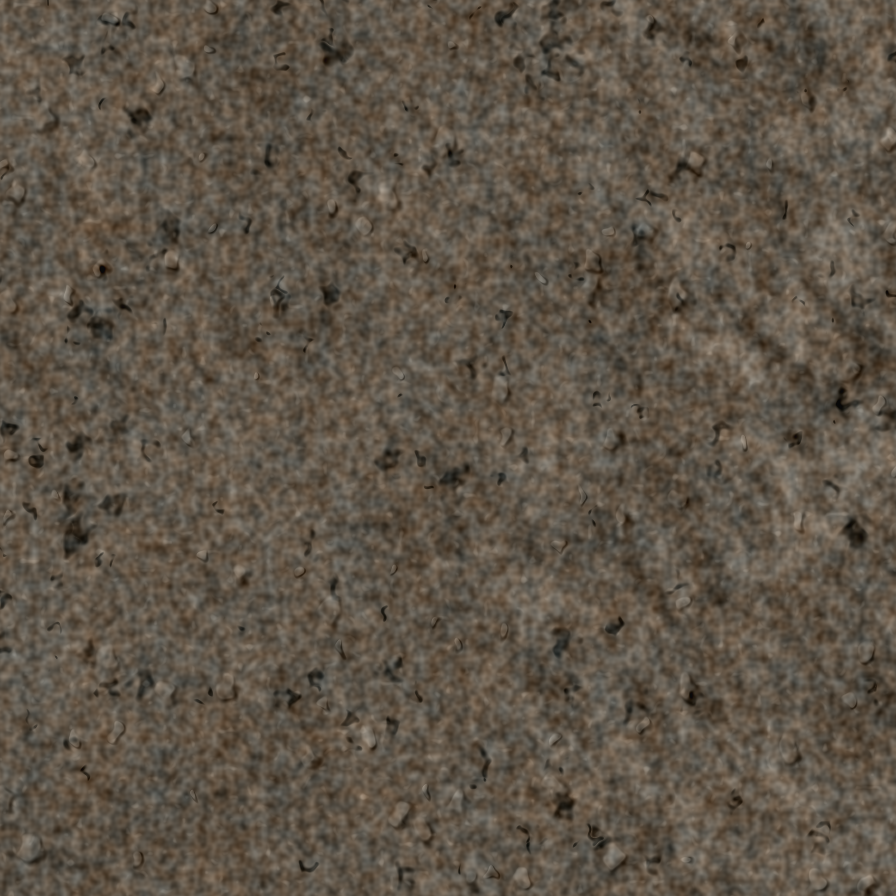
This texture is drawn by a WebGL 2 fragment shader. Its source:

```glsl
#version 300 es
precision highp float;
// Damp brown soil: fine grit, slanted ridges, dark pits and small half-buried stones.

uniform vec2 u_resolution;
out vec4 outColor;

const vec3 SOIL = vec3(0.375, 0.335, 0.285);
const vec3 TONE_AXIS = vec3(1.0, 0.99, 0.97);     // soil brightness direction
const vec3 WARM_AXIS = vec3(1.0, -0.1, -0.9);     // ochre to slate direction
const vec2 RIDGE_DIR = vec2(0.57, -0.82);
const vec2 LIGHT_DIR = vec2(-0.77, 0.64);
const float FINE_FREQ = 145.0;
const float GRIT_FREQ = 82.0;
const float CLOD_FREQ = 40.0;
const float FINE_AMOUNT = 0.115;
const float GRIT_AMOUNT = 0.15;
const float CLOD_AMOUNT = 0.09;
const float RIDGE_AMOUNT = 0.15;
const float BROAD_AMOUNT = 0.05;
const float WARM_AMOUNT = 0.045;
const float PIT_GRID = 30.0;
const float PIT_DEPTH = 0.19;
const float STONE_GRID = 24.0;
const float STONE_SHARE = 0.13;

// Integer hash giving two values in 0..1
vec2 hash2(vec2 cell, uint seed) {
    uvec2 q = uvec2(ivec2(cell)) * uvec2(1597334u, 3812015u) + seed * 9781u;
    uint n = (q.x ^ q.y) * 747796u + 28913u;
    n = (n ^ (n >> 15)) * 2246822u;
    n = (n ^ (n >> 13)) * 3266489u;
    n ^= n >> 16;
    uint m = (n ^ (n >> 11)) * 668265u;
    m ^= m >> 15;
    return vec2(n & 65535u, m & 65535u) / 65535.0;
}

float gradientAt(vec2 cell, vec2 offset, uint seed) {
    float angle = 6.28318 * hash2(cell, seed).x;
    return dot(vec2(cos(angle), sin(angle)), offset);
}

// Gradient noise, roughly -0.7..0.7
float noise(vec2 p, uint seed) {
    vec2 i = floor(p), f = p - i;
    vec2 u = f * f * f * (f * (f * 6.0 - 15.0) + 10.0);
    vec2 e = vec2(1.0, 0.0);
    float low = mix(gradientAt(i, f, seed), gradientAt(i + e, f - e, seed), u.x);
    float high = mix(gradientAt(i + e.yx, f - e.yx, seed), gradientAt(i + 1.0, f - 1.0, seed), u.x);
    return mix(low, high, u.y);
}

// Ragged dark holes, gathered into clusters
float pits(vec2 p) {
    vec2 warp = vec2(noise(p * 70.0, 11u), noise(p * 70.0, 12u));
    vec2 q = p * PIT_GRID + warp * 0.65;
    vec2 base = floor(q);
    float depth = 0.0;
    for (int k = 0; k < 9; k++) {
        vec2 cell = base + vec2(k % 3 - 1, k / 3 - 1);
        vec2 place = hash2(cell, 13u), kind = hash2(cell, 14u);
        float cluster = noise(cell / PIT_GRID * 7.0, 15u);
        float present = step(kind.x, 0.17 + 0.7 * cluster);
        float radius = mix(0.14, 0.46, kind.y * kind.y);
        float d = length((q - cell - place) * vec2(1.15, 0.85));
        depth = max(depth, present * (1.0 - smoothstep(radius * 0.3, radius * 1.25, d)));
    }
    return depth;
}

// Stones lit on one side, with a shadow on the other
float stones(vec2 p) {
    vec2 warp = vec2(noise(p * 55.0, 21u), noise(p * 55.0, 22u));
    vec2 q = p * STONE_GRID + warp * 0.3;
    vec2 base = floor(q);
    float tone = 0.0;
    for (int k = 0; k < 9; k++) {
        vec2 cell = base + vec2(k % 3 - 1, k / 3 - 1);
        vec2 place = hash2(cell, 23u), kind = hash2(cell, 24u);
        float present = step(kind.x, STONE_SHARE);
        float radius = mix(0.13, 0.36, kind.y * kind.y);
        vec2 r = (q - cell - place) / radius;
        r *= vec2(1.2, 0.85);
        float body = 1.0 - smoothstep(0.65, 1.1, length(r));
        float shadow = 1.0 - smoothstep(0.6, 1.25, length(r + LIGHT_DIR * 0.55));
        float lit = 0.07 + 0.08 * dot(r, LIGHT_DIR);
        tone += present * mix(-0.15 * shadow, lit, body);
    }
    return tone;
}

// Relief of long slanted ridges, stronger toward the right
float ridges(vec2 p) {
    vec2 bent = p + 0.02 * vec2(noise(p * 9.0, 31u), noise(p * 9.0, 32u));
    vec2 along = vec2(dot(bent, RIDGE_DIR), dot(bent, vec2(-RIDGE_DIR.y, RIDGE_DIR.x)));
    float coarse = noise(along * vec2(9.0, 26.0), 33u);
    float thin = noise(along * vec2(24.0, 56.0), 34u);
    float strength = 0.35 + 0.55 * smoothstep(0.2, 0.9, p.x) + 0.7 * noise(p * 4.0, 35u);
    return (coarse + 0.6 * thin) * max(strength, 0.15);
}

void main() {
    vec2 p = gl_FragCoord.xy / u_resolution.y;

    // Layered soil brightness
    float tone = BROAD_AMOUNT * noise(p * 5.0, 1u) + RIDGE_AMOUNT * ridges(p);
    tone += CLOD_AMOUNT * noise(p * CLOD_FREQ, 2u);
    tone += GRIT_AMOUNT * noise(p * GRIT_FREQ * vec2(1.1, 0.9), 3u);
    tone += FINE_AMOUNT * noise(p * FINE_FREQ, 4u);
    float glint = smoothstep(0.3, 0.6, noise(p * 95.0, 5u));
    tone += 0.09 * glint + stones(p);

    // Pits darken and cool the soil
    float pit = pits(p);
    tone -= PIT_DEPTH * pit;
    float warm = noise(p * 14.0, 6u) * 0.6 + noise(p * 65.0, 7u) - 0.35 * pit;

    vec3 color = SOIL + TONE_AXIS * tone + WARM_AXIS * WARM_AMOUNT * warm;
    outColor = vec4(clamp(color, 0.03, 1.0), 1.0);
}
```
